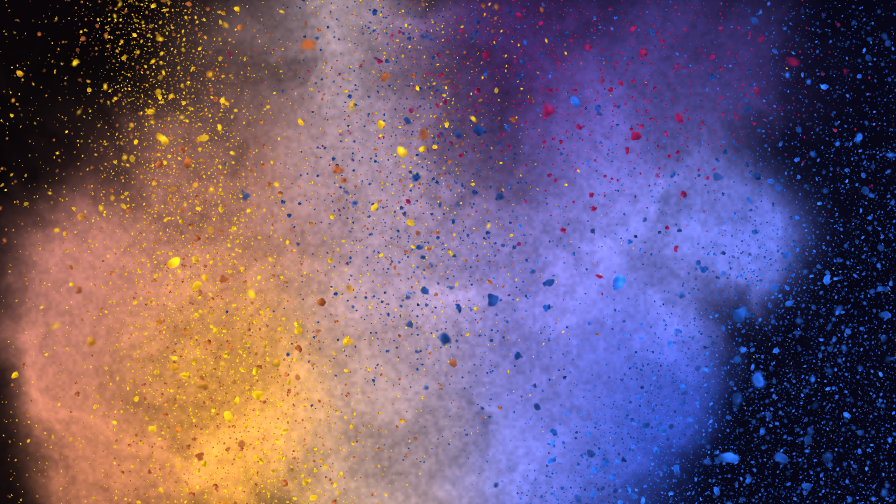
Reproduce this background procedurally as a Shadertoy shader.

```glsl
// Clouds of coloured powder bursting on black: warm on the left, blue on the right.
// Soft elliptical puffs, warped by fractal noise, blend into the smoke; rotated
// grids of irregular grains, from fine dust to crumbs, are scattered over it.

#define WARP 0.15            // how far noise bends the smoke
#define SMOKE_DETAIL 0.36    // light and dark wisps inside the smoke
#define DUST 0.13            // strength of the finest powder texture
#define GRAIN_LAYERS 7
#define FINEST_CELLS 125.0   // grid cells per canvas height, finest layer
#define LAYER_RATIO 1.43     // growth of grain size between layers
#define GRAIN_AMOUNT 0.78
#define YELLOW vec3(0.99, 0.77, 0.10)
#define RUST vec3(0.80, 0.40, 0.20)
#define BLUE vec3(0.15, 0.39, 0.88)
#define MAGENTA vec3(0.60, 0.10, 0.34)

vec3 hash3(vec2 p) {
    vec3 q = fract(p.xyx * vec3(0.1031, 0.1030, 0.0973));
    q += dot(q, q.yxz + 33.33);
    return fract((q.xxy + q.yzz) * q.zyx);
}

float noise(vec2 p) {
    vec2 i = floor(p), f = fract(p);
    f = f * f * (3.0 - 2.0 * f);
    float low = mix(hash3(i).x, hash3(i + vec2(1, 0)).x, f.x);
    float high = mix(hash3(i + vec2(0, 1)).x, hash3(i + vec2(1, 1)).x, f.x);
    return mix(low, high, f.y);
}

mat2 rotation(float angle) {
    float c = cos(angle), s = sin(angle);
    return mat2(c, s, -s, c);
}

float fbm(vec2 p) {
    float sum = 0.0, gain = 0.5;
    for (int i = 0; i < 5; i++) {
        sum += gain * noise(p);
        p = rotation(0.6) * p * 2.03 + 17.0;
        gain *= 0.5;
    }
    return sum;
}

float bell(vec2 d) { return exp(-dot(d, d)); }

// One puff: colour weighted by density in rgb, density in a.
vec4 puff(vec2 p, vec2 centre, vec2 radius, vec3 colour) {
    return vec4(colour, 1.0) * bell((p - centre) / radius);
}

vec3 smoke(vec2 p) {
    vec2 bend = vec2(fbm(p * 3.6 + 4.0), fbm(p * 3.6 + 31.0)) - 0.48;
    vec2 q = p + WARP * bend;
    float wisps = fbm(p * 5.0 + bend * 4.0) - 0.48;
    // warm side
    vec4 s = puff(q, vec2(0.46, 0.18), vec2(0.22, 0.27), vec3(0.91, 0.62, 0.27));
    s += puff(q, vec2(0.17, 0.38), vec2(0.16, 0.25), vec3(0.64, 0.41, 0.38));
    s += puff(q, vec2(0.19, 0.09), vec2(0.17, 0.20), vec3(0.76, 0.46, 0.34));
    s += puff(q, vec2(0.44, 0.56), vec2(0.18, 0.20), vec3(0.70, 0.46, 0.40));
    s += 0.8 * puff(q, vec2(0.43, 0.83), vec2(0.13, 0.22), vec3(0.33, 0.24, 0.24));
    // pale column in the middle
    s += puff(q, vec2(0.69, 0.90), vec2(0.17, 0.25), vec3(0.61, 0.53, 0.57));
    s += puff(q, vec2(0.78, 0.50), vec2(0.18, 0.26), vec3(0.66, 0.56, 0.66));
    s += puff(q, vec2(0.78, 0.08), vec2(0.16, 0.22), vec3(0.72, 0.61, 0.60));
    // blue side
    s += puff(q, vec2(1.08, 0.38), vec2(0.20, 0.25), vec3(0.51, 0.49, 0.86));
    s += puff(q, vec2(1.33, 0.55), vec2(0.18, 0.19), vec3(0.48, 0.51, 0.90));
    s += puff(q, vec2(1.51, 0.54), vec2(0.11, 0.10), vec3(0.38, 0.45, 0.90));
    s += puff(q, vec2(1.05, 0.10), vec2(0.18, 0.19), vec3(0.42, 0.46, 0.86));
    s += 0.8 * puff(q, vec2(1.27, 0.17), vec2(0.14, 0.20), vec3(0.14, 0.26, 0.72));
    // dim violet haze above
    s += puff(q, vec2(0.99, 0.85), vec2(0.18, 0.21), vec3(0.22, 0.13, 0.34));
    s += puff(q, vec2(1.42, 0.90), vec2(0.20, 0.15), vec3(0.22, 0.18, 0.42));
    s += puff(q, vec2(1.29, 0.74), vec2(0.13, 0.11), vec3(0.35, 0.31, 0.66));

    float cover = smoothstep(0.0, 0.95, s.a + 0.35 * wisps);
    float powder = noise(p * 150.0) + noise(rotation(0.7) * p * 90.0) - 1.0;
    vec3 colour = s.rgb / (s.a + 0.001) * (1.06 + 2.0 * SMOKE_DETAIL * wisps + DUST * powder);
    vec3 night = mix(vec3(0.035, 0.02, 0.03), vec3(0.025, 0.025, 0.09), smoothstep(0.6, 1.4, p.x));
    return mix(night, colour, cover);
}

// Abundance of yellow, mixed, blue and magenta grains at a place.
vec4 grainZones(vec2 p) {
    float yellow = bell(vec2((p.x - 0.50 + 0.20 * p.y) / mix(0.20, 0.12, p.y), 0.0));
    yellow += 0.12 * (1.0 - smoothstep(0.2, 0.6, p.x));
    float mixed = 0.6 * bell(vec2((p.x - 0.82) / 0.20, 0.0)) * smoothstep(0.0, 0.6, p.y);
    float edge = 1.15 + 0.74 * min(p.y, 0.58);
    float blue = 1.1 * smoothstep(-0.20, 0.10, p.x - edge) * mix(1.0, 0.35, smoothstep(0.25, 0.9, p.y));
    float magenta = 0.4 * bell((p - vec2(1.18, 0.86)) / vec2(0.36, 0.20));
    return vec4(yellow, mixed, blue + 0.12 * smoothstep(0.8, 1.1, p.x), magenta);
}

vec3 grainColour(vec4 zones, float pick, float tint) {
    float level = pick * dot(zones, vec4(1));
    if (level < zones.x) return mix(RUST, YELLOW, smoothstep(0.1, 0.45, tint));
    if (level < zones.x + zones.y) return tint < 0.4 ? BLUE * 0.65 : tint < 0.7 ? RUST * 0.85 : YELLOW;
    if (level < zones.x + zones.y + zones.z) return mix(BLUE * 0.6, BLUE * 1.2, tint);
    return MAGENTA;
}

vec3 addGrains(vec3 scene, vec2 p, float cells, float layer) {
    mat2 turn = rotation(0.5 + layer * 1.1);
    vec2 g = turn * p * cells + layer * 37.0, id = floor(g);
    vec3 h = hash3(id + 200.0), k = hash3(id + 500.0 + layer);
    vec2 centre = id + 0.3 + 0.4 * h.xy;
    vec4 zones = grainZones((centre - layer * 37.0) * turn / cells);
    float amount = min(dot(zones, vec4(1)), 1.0) * GRAIN_AMOUNT * mix(0.9, 0.26, layer / 6.0);
    vec2 d = rotation(k.x * 6.28) * (g - centre) * vec2(1.0, 1.0 + 0.6 * k.y);
    float radius = mix(0.09, 0.25, k.z * k.z);
    float lumps = noise(g * 6.0) - 0.5;
    // some grains hang out of focus
    float blur = 0.09 * smoothstep(0.5, 1.0, fract(k.y * 7.3));
    float soft = 0.6 * cells / iResolution.y + 0.02 + blur;
    float mask = 1.0 - smoothstep(-soft, soft, length(d) + 0.17 * lumps - radius);
    float light = 0.92 + 0.6 * lumps + 0.9 * (g - centre).y + 0.2 * k.y;
    vec3 colour = grainColour(zones, k.x, k.y) * light;
    return mix(scene, colour, mask * step(h.z, amount) * mix(0.6, 0.95, k.z));
}

void mainImage(out vec4 fragColor, in vec2 fragCoord) {
    vec2 p = fragCoord / iResolution.y;
    vec3 colour = smoke(p);
    float cells = FINEST_CELLS;
    for (int i = 0; i < GRAIN_LAYERS; i++) {
        colour = addGrains(colour, p, cells, float(i));
        cells /= LAYER_RATIO;
    }
    fragColor = vec4(clamp(colour, 0.0, 1.0), 1.0);
}
```
